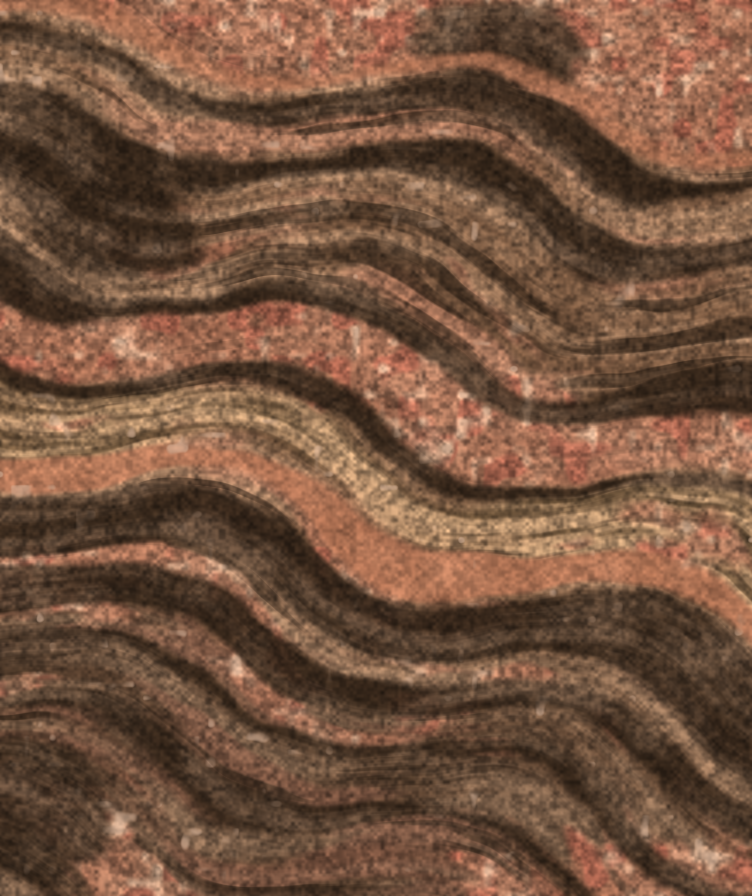
Reproduce this texture procedurally as a Shadertoy shader.

```glsl
// Folded gneiss: dark mica seams, salmon feldspar bands and tan laminae.
// A bent "layer" coordinate carries the bands; stretched noise draws the
// fine lamination and small isotropic noise gives the mineral grain.

float hash(vec2 p) {
    return fract(sin(dot(p, vec2(127.1, 311.7))) * 43758.5453);
}

float noise(vec2 p) {
    vec2 i = floor(p), f = fract(p);
    f = f * f * (3.0 - 2.0 * f);
    return mix(mix(hash(i), hash(i + vec2(1, 0)), f.x),
               mix(hash(i + vec2(0, 1)), hash(i + vec2(1, 1)), f.x), f.y);
}

float fbm(vec2 p) {
    float sum = 0.0, amp = 0.5;
    for (int i = 0; i < 4; i++) {
        sum += amp * noise(p);
        p = mat2(1.6, 1.2, -1.2, 1.6) * p + 7.3;
        amp *= 0.5;
    }
    return sum / 0.94;
}

// Height of a point within the stack of layers, with the folds undone
float layerHeight(vec2 p) {
    float phase = p.x - 0.65 * (p.y - 0.4) + 0.06;
    float v = p.y + mix(0.30, 0.12, p.y) * p.x + 0.033 * cos(11.5 * phase);
    return v + 0.035 * (fbm(p * vec2(4.0, 5.0) + 3.0) - 0.5)
             + 0.009 * (noise(p * vec2(17.0, 24.0)) - 0.5);
}

// A layer that swells and pinches along its length
float seam(float x, float v, float mid, float width, float edge) {
    float w = width * (0.35 + 1.3 * noise(vec2(x * 5.0 + mid * 37.0, mid * 91.0)));
    return 1.0 - smoothstep(w - edge, w + edge, abs(v - mid));
}

// Ragged elliptical lens
float lens(vec2 p, vec2 center, vec2 radius, float rag) {
    float d = length((p - center) / radius) + 0.7 * (rag - 0.5);
    return 1.0 - smoothstep(0.75, 1.05, d);
}

void mainImage(out vec4 fragColor, in vec2 fragCoord) {
    vec2 p = fragCoord / iResolution.y;
    float v = layerHeight(p);
    vec2 q = vec2(p.x, v);
    float rag = fbm(q * vec2(9.0, 24.0));
    float lamina = fbm(q * vec2(5.0, 60.0));
    float fine = noise(q * vec2(13.0, 170.0));
    float blotch = fbm(p * 22.0 + 5.0);
    float crystal = noise(p * 68.0);
    float grain = 0.55 * noise(p * 150.0) + 0.45 * noise(p * 260.0 + 9.0);

    // Brown groundmass with tan and pinkish laminae
    vec3 col = mix(vec3(0.40, 0.29, 0.21), vec3(0.62, 0.48, 0.37),
                   smoothstep(0.28, 0.72, 0.7 * lamina + 0.3 * blotch));
    col = mix(col, vec3(0.64, 0.42, 0.33),
              0.55 * smoothstep(0.52, 0.7, fbm(q * vec2(4.0, 22.0) + 31.0)));
    col *= mix(0.80, 1.07, smoothstep(0.25, 0.5, v));

    // Pale striped layers above the salmon band
    float striped = seam(p.x, v, 0.56, 0.045, 0.012);
    vec3 stripes = mix(vec3(0.36, 0.28, 0.19), vec3(0.74, 0.59, 0.44),
                       smoothstep(0.25, 0.65, 0.6 * lamina + 0.4 * fine));
    col = mix(col, stripes, 0.85 * striped);

    // Coarse pink feldspar: middle band, top edge and loose pockets
    float pink = max(seam(p.x, v, 0.655, 0.035, 0.014),
                     smoothstep(0.96, 1.0, v + 0.05 * (rag - 0.5)));
    pink = max(pink, smoothstep(0.60, 0.68, fbm(q * vec2(5.0, 13.0) + 17.0)));
    vec3 feldspar = mix(vec3(0.58, 0.36, 0.27), vec3(0.73, 0.52, 0.41), blotch);
    feldspar = mix(feldspar, vec3(0.70, 0.36, 0.29),
                   0.6 * smoothstep(0.55, 0.75, noise(p * 42.0 + 13.0)));
    feldspar = mix(feldspar, vec3(0.87, 0.70, 0.58),
                   smoothstep(0.55, 0.85, 0.6 * crystal + 0.4 * blotch));
    col = mix(col, feldspar, 0.85 * pink);

    // Dark mica seams: x = layer height, y = half width
    vec2 seams[8] = vec2[8](vec2(0.94, 0.018), vec2(0.865, 0.017),
                            vec2(0.705, 0.020), vec2(0.605, 0.013),
                            vec2(0.435, 0.042), vec2(0.35, 0.020),
                            vec2(0.28, 0.009), vec2(0.20, 0.018));
    float mica = 0.0;
    for (int i = 0; i < 8; i++) {
        float ragged = v + 0.022 * (rag - 0.5);
        mica = max(mica, seam(p.x, ragged, seams[i].x, seams[i].y, 0.006));
    }
    mica = max(mica, lens(q, vec2(0.10, 0.80), vec2(0.15, 0.075), rag));
    mica = max(mica, lens(p, vec2(0.56, 0.95), vec2(0.11, 0.06), rag));
    mica = max(mica, lens(p, vec2(0.04, 0.10), vec2(0.11, 0.08), rag));
    // Thin broken wisps between the main seams
    float wisp = smoothstep(0.58, 0.70, fbm(q * vec2(4.0, 45.0) + 50.0));
    mica = max(mica, 0.75 * wisp * (1.0 - 0.7 * pink));
    vec3 dark = mix(vec3(0.19, 0.135, 0.09), vec3(0.39, 0.30, 0.23),
                    smoothstep(0.35, 0.75, 0.6 * lamina + 0.4 * blotch));
    col = mix(col, dark, 0.93 * mica);

    // Clean salmon band
    float salmon = seam(p.x, v, 0.504, 0.023, 0.005);
    salmon = max(salmon, 0.8 * seam(p.x, v, 0.975, 0.012, 0.006));
    col = mix(col, mix(vec3(0.62, 0.39, 0.28), vec3(0.78, 0.52, 0.39), blotch),
              0.92 * salmon);

    // Mineral grain and scattered pale crystals
    col *= 1.0 + (0.85 - 0.35 * salmon) * (grain - 0.5);
    float pale = smoothstep(0.80, 0.95, crystal) * smoothstep(0.5, 0.65, blotch);
    col = mix(col, vec3(0.84, 0.70, 0.60), 0.6 * pale * (1.0 - 0.7 * mica));
    fragColor = vec4(clamp(col, 0.0, 1.0), 1.0);
}
```
